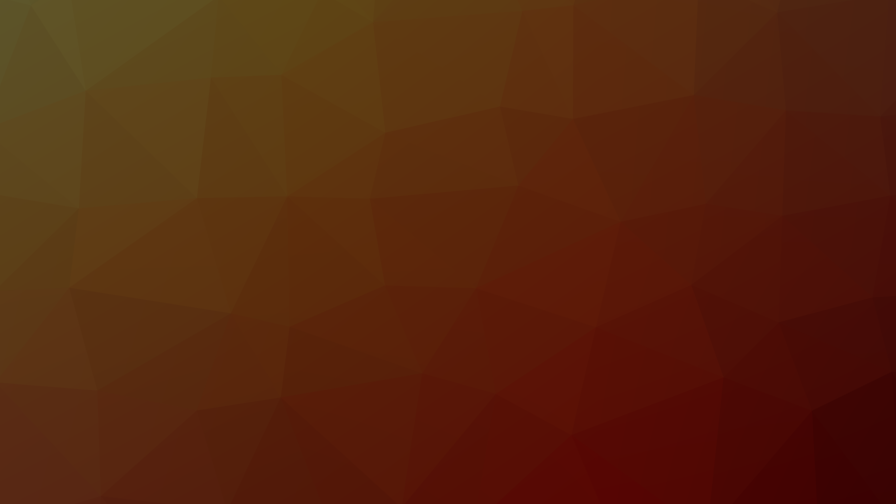
A Shadertoy shader for this background:

```glsl
// Low-poly mesh of dim triangles fading from olive through rust to deep red.

float saturate(float x) { return clamp(x, 0.0, 1.0); }

vec2 hash2(vec2 p) {
    return fract(sin(vec2(dot(p, vec2(127.1, 311.7)), dot(p, vec2(269.5, 183.3)))) * 4375.85);
}

// Four evenly spaced colours blended across the width
vec3 blendRow(vec3 a, vec3 b, vec3 c, vec3 d, float x) {
    x *= 3.0;
    return mix(mix(a, b, saturate(x)), mix(c, d, saturate(x - 2.0)), saturate(x - 1.0));
}

// Smooth backdrop: three rows of colour, uv from the lower left
vec3 backdrop(vec2 uv) {
    vec3 low = blendRow(vec3(0.345, 0.15, 0.08), vec3(0.32, 0.09, 0.03),
                        vec3(0.345, 0.02, 0.01), vec3(0.21, 0.0, 0.005), uv.x);
    vec3 middle = blendRow(vec3(0.365, 0.25, 0.09), vec3(0.365, 0.18, 0.045),
                           vec3(0.36, 0.105, 0.03), vec3(0.28, 0.055, 0.03), uv.x);
    vec3 high = blendRow(vec3(0.365, 0.34, 0.17), vec3(0.37, 0.28, 0.085),
                         vec3(0.365, 0.19, 0.06), vec3(0.29, 0.13, 0.07), uv.x);
    return mix(mix(low, middle, saturate(uv.y * 2.0)), high, saturate(uv.y * 2.0 - 1.0));
}

vec2 meshVertex(vec2 corner) {
    return corner + 0.64 * (hash2(corner) - 0.5);
}

// Signed distance to a line, positive on its left
float leftOf(vec2 p, vec2 a, vec2 b) {
    vec2 along = normalize(b - a);
    return along.x * (p.y - a.y) - along.y * (p.x - a.x);
}

// Adds one flat facet: colour in rgb, coverage in a
void addFacet(inout vec4 total, vec2 p, vec2 a, vec2 b, vec2 c, vec2 cells, float pixel) {
    float inside = min(leftOf(p, a, b), min(leftOf(p, b, c), leftOf(p, c, a)));
    float coverage = saturate(0.5 + inside / pixel);
    vec2 center = (a + b + c) / 3.0;
    float shade = 0.97 + 0.06 * hash2(floor(center * 40.0)).x;
    total += coverage * vec4(backdrop(center / cells) * shade, 1.0);
}

void mainImage(out vec4 fragColor, in vec2 fragCoord) {
    vec2 uv = fragCoord / iResolution.xy;
    vec2 cells = vec2(9.0, 5.0);
    vec2 p = uv * cells;
    float pixel = 1.2 * cells.y / iResolution.y;
    vec3 smoothColor = backdrop(uv);
    vec4 total = vec4(smoothColor, 1.0) * 0.001;

    // Split each nearby jittered cell along its shorter diagonal
    for (int j = -1; j <= 1; j++) {
        for (int i = -1; i <= 1; i++) {
            vec2 cell = floor(p) + vec2(i, j);
            vec2 a = meshVertex(cell);
            vec2 b = meshVertex(cell + vec2(1, 0));
            vec2 c = meshVertex(cell + vec2(1, 1));
            vec2 d = meshVertex(cell + vec2(0, 1));
            if (distance(a, c) < distance(b, d)) {
                addFacet(total, p, a, b, c, cells, pixel);
                addFacet(total, p, a, c, d, cells, pixel);
            } else {
                addFacet(total, p, a, b, d, cells, pixel);
                addFacet(total, p, b, c, d, cells, pixel);
            }
        }
    }

    // Keep a little of the smooth blend inside the flat facets
    vec3 color = mix(total.rgb / total.a, smoothColor, 0.35);
    fragColor = vec4(color, 1.0);
}
```
